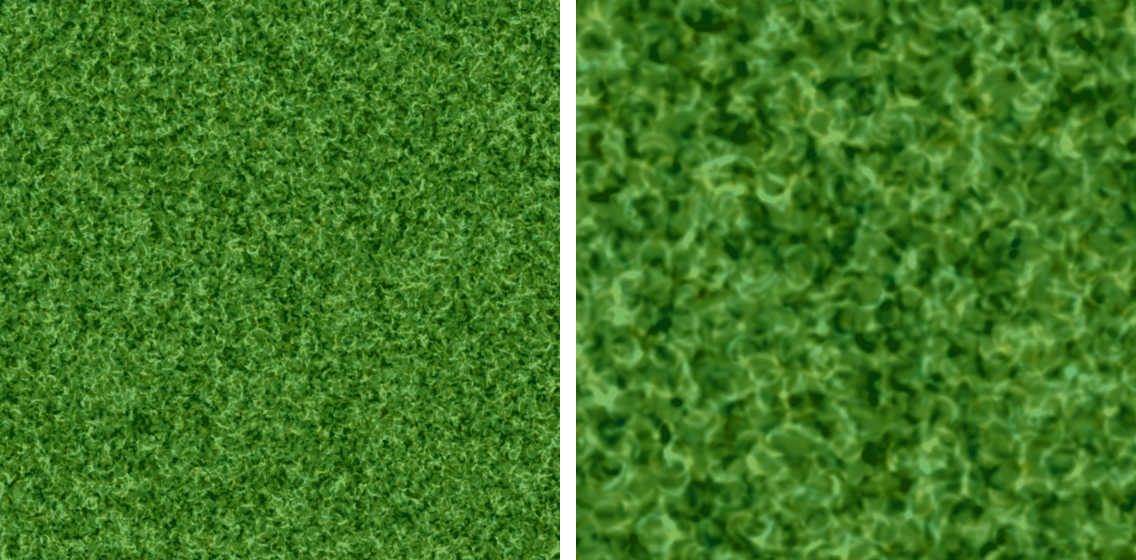
Left, the full canvas; right, a detail of the centre.
A Shadertoy shader for this texture:

```glsl
// Dense short lawn seen from above: bright curved blades over dark soft gaps.
#define CELL 0.0125         // spacing of the scattered strokes
#define LAYERS 5            // overlapping stroke grids
#define BLADE_LENGTH 0.0070 // half length of a light blade
#define BLADE_WIDTH 0.0023
#define GAP_LENGTH 0.0040   // half length of a shaded gap
#define GAP_WIDTH 0.0030
#define CURL 0.5            // bend of the strokes
#define CONTRAST 1.45
#define PATCHINESS 0.13     // broad light and dark drifts
#define TINT 0.022          // yellow to blue variation

const float TAU = 6.28319;

const vec3 DEEP_SHADE = vec3(0.04, 0.24, 0.01);
const vec3 SHADE      = vec3(0.13, 0.35, 0.04);
const vec3 LEAF       = vec3(0.21, 0.44, 0.09);
const vec3 FRESH      = vec3(0.29, 0.52, 0.16);
const vec3 LIGHT      = vec3(0.37, 0.60, 0.25);
const vec3 TIP        = vec3(0.49, 0.73, 0.37);

vec4 hash4(vec3 p) {
    vec4 h = fract(p.xyzx * vec4(0.1031, 0.1030, 0.0973, 0.1099));
    h += dot(h, h.wzxy + 33.33);
    return fract((h.xxyz + h.yzzw) * h.zywx);
}

mat2 rotation(float angle) {
    float c = cos(angle), s = sin(angle);
    return mat2(c, -s, s, c);
}

// Soft profile of a bent stroke centred on the origin, lying along x.
float stroke(vec2 p, float halfLength, float width, float curl) {
    p.y += curl * p.x * p.x / halfLength;
    p.x -= clamp(p.x, -halfLength, halfLength);
    return exp(-dot(p, p) / (width * width));
}

// One grid of strokes: x is the summed tone, y the summed tint.
vec2 strokeLayer(vec2 uv, float layer) {
    vec2 grid = rotation(layer * 1.3) * uv / CELL + 200.0 + layer * 17.37;
    vec2 cell = floor(grid);
    vec2 sum = vec2(0.0);
    for (int y = -1; y <= 1; y++)
    for (int x = -1; x <= 1; x++) {
        vec2 id = cell + vec2(x, y);
        vec4 place = hash4(vec3(id, layer * 7.0 + 3.0));
        vec4 look = hash4(vec3(id, layer * 7.0 + 91.0));
        vec2 p = rotation(place.z * TAU) * (grid - id - place.xy) * CELL;
        float tone = 2.0 * place.w - 1.0;
        float isBlade = step(0.0, tone);
        float halfLength = mix(GAP_LENGTH, BLADE_LENGTH, isBlade);
        float width = mix(GAP_WIDTH, BLADE_WIDTH, isBlade);
        float curl = (2.0 * look.x - 1.0) * CURL;
        float cover = stroke(p, halfLength * mix(0.8, 1.2, look.y), width, curl);
        sum += cover * vec2(tone, 2.0 * look.z - 1.0);
    }
    return sum;
}

// Broad, slow drift of brightness from layered sines.
float drift(vec2 uv) {
    float sum = 0.0;
    vec2 p = uv * 19.0;
    for (int i = 0; i < 4; i++) {
        p = rotation(1.1) * p * 1.35 + 2.7;
        sum += sin(p.x + 1.4 * sin(p.y)) * sin(p.y + 0.8);
    }
    return sum;
}

float ramp(float from, float to, float x) {
    return clamp((x - from) / (to - from), 0.0, 1.0);
}

vec3 grassColor(float tone) {
    vec3 color = mix(DEEP_SHADE, SHADE, ramp(-2.15, -1.14, tone));
    color = mix(color, LEAF, ramp(-1.14, -0.32, tone));
    color = mix(color, FRESH, ramp(-0.32, 0.50, tone));
    color = mix(color, LIGHT, ramp(0.50, 1.26, tone));
    return mix(color, TIP, ramp(1.26, 2.50, tone));
}

void mainImage(out vec4 fragColor, in vec2 fragCoord) {
    vec2 uv = fragCoord / iResolution.y;

    // Pile up the strokes
    vec2 lawn = vec2(0.0);
    for (int i = 0; i < LAYERS; i++) lawn += strokeLayer(uv, float(i));

    // Shade and tint
    float tone = lawn.x * CONTRAST + drift(uv) * PATCHINESS;
    vec3 color = grassColor(tone);
    color += lawn.y * TINT * vec3(1.0, 0.1, -0.9);
    fragColor = vec4(clamp(color, 0.0, 1.0), 1.0);
}
```
